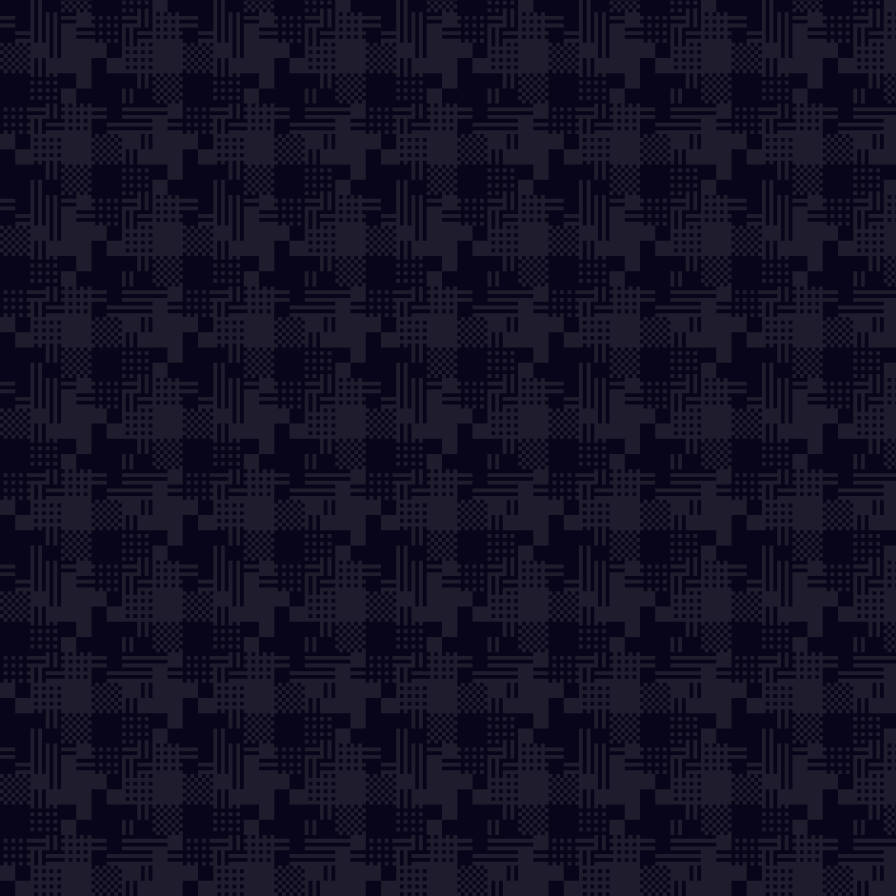
A WebGL 1 fragment shader for this pattern:

```glsl
precision highp float;
// Dark two-tone cloth: solid dark, alternating and solid light bands of eight
// threads run both ways. Blocks of plain weave and four-thread basket weave
// alternate like a chessboard and decide which thread shows on top.

uniform vec2 u_resolution;

// 1 for a light thread, 0 for a dark one; band 0 dark, 1 alternating, 2 light
float threadTone(float thread, float band) {
  float alternating = 1.0 - mod(thread, 2.0);
  return band < 0.5 ? 0.0 : (band < 1.5 ? alternating : 1.0);
}

// 1 where the upright warp thread lies over the weft
float warpOnTop(vec2 thread, vec2 block) {
  vec2 halfBlock = floor(thread / 4.0);
  float basket = 1.0 - mod(halfBlock.x + halfBlock.y, 2.0);
  float plain = 1.0 - mod(thread.x + thread.y + block.x, 2.0);
  return mod(block.x + block.y, 2.0) < 0.5 ? basket : plain;
}

float clothTone(vec2 p) {
  vec2 thread = floor(p);
  vec2 block = floor((thread + 0.5) / 8.0);
  vec2 band = floor(mod(block + 0.5, 3.0));
  float warp = threadTone(thread.x, band.x);
  float weft = threadTone(thread.y, 2.0 - band.y);
  return mix(weft, warp, warpOnTop(thread, block));
}

void main() {
  // 4.9 repeats of 48 threads span the canvas
  float threadsPerPixel = 4.9 * 48.0 / min(u_resolution.x, u_resolution.y);

  // Average a 4 by 4 grid of samples inside each pixel to smooth the edges
  float tone = 0.0;
  for (int row = 0; row < 4; row++) {
    for (int column = 0; column < 4; column++) {
      vec2 offset = (vec2(float(column), float(row)) - 1.5) / 4.0;
      tone += clothTone((gl_FragCoord.xy + offset) * threadsPerPixel);
    }
  }

  vec3 color = mix(vec3(0.03, 0.02, 0.10), vec3(0.12, 0.11, 0.177), tone / 16.0);
  gl_FragColor = vec4(color, 1.0);
}
```
